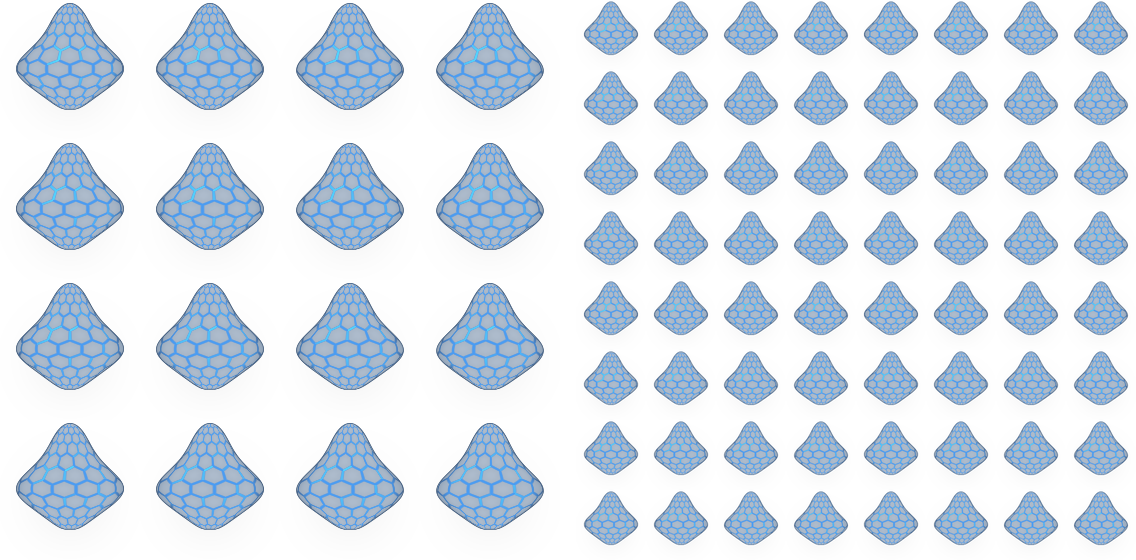
Left, the tile; right, the same tile 2 across and 2 down.
A WebGL 1 fragment shader for this pattern:

```glsl
precision highp float;
// Four by four bell-shaped glass shells wrapped in a glowing blue hexagonal mesh.

uniform vec2 u_resolution;

const float PI = 3.14159265;

float hash(vec2 p) {
  vec3 q = fract(vec3(p.xyx) * 0.1031);
  q += dot(q, q.yzx + 33.33);
  return fract((q.x + q.y) * q.z);
}

// Half width of the shell at height h: a slim ellipse plus a wide belly.
float shellRadius(float h, float belly) {
  float offset = (h - belly) / 0.25;
  return 0.45 * sqrt(max(h * (1.0 - h), 0.0)) + 0.288 * exp(-offset * offset);
}

// Approximate distance to the silhouette, positive inside.
float shellDistance(vec2 p, float belly) {
  float slope = (shellRadius(p.y + 0.008, belly) - shellRadius(p.y - 0.008, belly)) / 0.016;
  float side = (shellRadius(p.y, belly) - abs(p.x)) / sqrt(1.0 + slope * slope);
  return min(side, min(p.y, 1.0 - p.y));
}

// Vector from the centre of the nearest upright hexagon of unit width.
vec2 hexLocal(vec2 p) {
  vec2 size = vec2(1.0, 1.7320508);
  vec2 a = mod(p, size) - 0.5 * size;
  vec2 b = mod(p - 0.5 * size, size) - 0.5 * size;
  return dot(a, a) < dot(b, b) ? a : b;
}

// Random value shared by the two hexagons on either side of an edge.
float edgeRandom(vec2 p, vec2 local) {
  float sector = floor(atan(local.y, local.x) * 3.0 / PI + 0.5) * PI / 3.0;
  vec2 middle = p - local + 0.5 * vec2(cos(sector), sin(sector));
  vec2 key = floor(middle * vec2(4.0, 2.3094) + 0.5);
  return hash(vec2(mod(key.x, 56.0), key.y) + 7.0);
}

vec3 shellColor(vec2 p, float belly, float frame, float pixel) {
  float radius = max(shellRadius(p.y, belly), 0.001);
  float across = clamp(p.x / radius, -0.999, 0.999);
  float facing = sqrt(1.0 - across * across);

  // Unwrap the surface: 14 hexagons around, 12 rows from base to tip.
  float h = clamp(p.y + 0.07 * facing * radius, 0.003, 0.997);
  float latitude = acos(1.0 - 2.0 * pow(h, 1.12)) / PI;
  vec2 mesh = vec2(asin(across) * 7.0 / PI + frame / 16.0, latitude * 12.0 * 0.8660254);
  vec2 local = hexLocal(mesh);
  float edge = 0.5 - max(abs(local.x), dot(abs(local), vec2(0.5, 0.8660254)));

  // Size of one pixel on the unwrapped mesh, for smoothing.
  float blur = pixel * max(2.23 / (radius * max(facing, 0.2)), 3.3 / sqrt(h * (1.0 - h)));
  blur = clamp(blur, 0.01, 0.25);
  float rim = 1.0 - smoothstep(0.15, 0.75, facing);

  // Grey panes, a little darker towards the silhouette.
  vec3 color = mix(vec3(0.66, 0.715, 0.78), vec3(0.57, 0.64, 0.72), rim);
  color += 0.02 * smoothstep(0.1, 0.45, edge) * facing;

  // Struts: a muted border, a saturated core, and cyan on a few central edges.
  float border = 1.0 - smoothstep(0.085 - 0.5 * blur, 0.085 + 0.5 * blur, edge);
  float core = 1.0 - smoothstep(0.052 - 0.5 * blur, 0.052 + 0.5 * blur, edge);
  vec2 spot = (p - vec2(0.0, 0.47)) / vec2(0.33, 0.24);
  float glow = smoothstep(0.55, 0.8, edgeRandom(mesh, local)) * exp(-dot(spot, spot));
  vec3 strut = mix(vec3(0.29, 0.61, 0.95), vec3(0.32, 0.88, 1.0), glow);
  strut = mix(strut, vec3(0.25, 0.39, 0.57), rim);
  color = mix(color, mix(vec3(0.45, 0.64, 0.85), vec3(0.38, 0.49, 0.63), rim), border);
  return mix(color, strut, core);
}

void main() {
  vec2 grid = gl_FragCoord.xy / u_resolution * 4.0;
  vec2 cell = mod(floor(grid), 4.0);
  vec2 f = fract(grid);
  vec2 p = (f - vec2(0.5, 0.216)) / 0.763;
  float pixel = 4.0 / (0.763 * min(u_resolution.x, u_resolution.y));

  // Each repeat is one step of a slow turn, with a slight sway of the belly.
  float frame = cell.x + 4.0 * (3.0 - cell.y);
  float belly = 0.362 + 0.01 * cos(cell.x * PI / 3.0);

  // White ground with a faint shadow around the belly.
  vec2 fromBelly = f - vec2(0.5, 0.43);
  vec3 color = vec3(1.0 - 0.05 * exp(-12.0 * dot(fromBelly, fromBelly)));

  // Shell with a thin dark outline.
  float inside = shellDistance(p, belly);
  float outline = 1.0 - smoothstep(0.004, 0.006 + pixel, inside);
  vec3 shell = mix(shellColor(p, belly, frame, pixel), vec3(0.3, 0.39, 0.5), 0.8 * outline);
  color = mix(color, shell, smoothstep(-0.5 * pixel, 0.5 * pixel, inside));

  gl_FragColor = vec4(color, 1.0);
}
```
